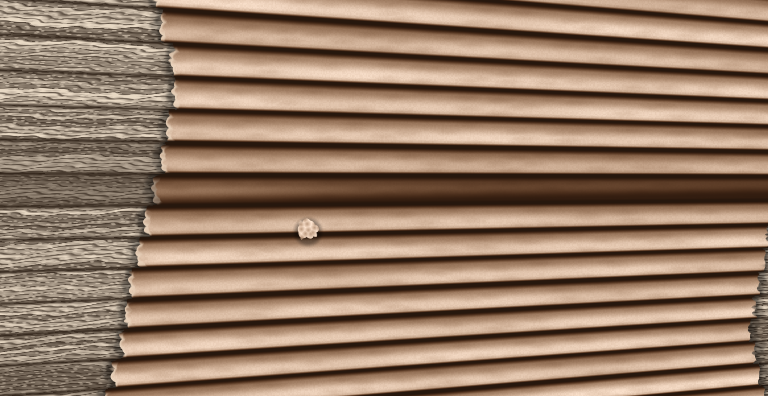
Give the GLSL for this texture, as a Shadertoy shader.

```glsl
// A stack of folded cardboard sheets seen at an angle, with frayed layered ends on the left.

float hash(vec2 p) {
    vec3 q = fract(vec3(p.xyx) * 0.1031);
    q += dot(q, q.yzx + 33.33);
    return fract((q.x + q.y) * q.z);
}

// Cellular noise: distance to the nearest jittered point
float cells(vec2 p) {
    vec2 cell = floor(p);
    float nearest = 1.0;
    for (int j = -1; j <= 1; j++)
        for (int i = -1; i <= 1; i++) {
            vec2 c = cell + vec2(i, j);
            vec2 point = c + vec2(hash(c), hash(c + 71.7));
            nearest = min(nearest, length(p - point));
        }
    return nearest;
}

// Cardboard colour from deep shadow (0) to lit paper (1)
vec3 cardboard(float tone) {
    vec3 curve = pow(vec3(clamp(tone, 0.0, 1.1)), vec3(1.0, 1.23, 1.45));
    return mix(vec3(0.15, 0.09, 0.05), vec3(0.91, 0.80, 0.71), curve);
}

// Stack coordinate: whole numbers are the gaps, which converge to the right
float stackDepth(vec2 p) {
    vec3 fan = mix(vec3(0.519, 0.0795, 0.00063), vec3(0.505, 0.0614, 0.00038), (p.x - 0.379) / 1.56);
    float root = sqrt(max(fan.y * fan.y - 4.0 * fan.z * (p.y - fan.x), 0.0));
    return (fan.y - root) / (2.0 * fan.z);
}

// Long rounded face of a sheet; f runs from its top (0) to its bottom (1)
vec3 sheetFace(vec2 p, float id, float f) {
    float gap = 0.03 + 0.05 * hash(vec2(id + 40.0, 3.0));
    float tone = 0.58 * smoothstep(gap, gap + 0.22, f) + 0.40 * smoothstep(0.2, 0.68, f);
    tone *= 1.0 - 0.12 * smoothstep(0.78, 0.9, f);
    tone *= 1.0 - smoothstep(0.88, 0.99, f);
    tone *= 0.93 + 0.13 * hash(vec2(id + 20.0, 9.0));
    tone *= 1.0 + 0.03 * sin(p.x * 5.0 + id * 2.3) + 0.02 * sin(p.x * 13.0 + id * 4.1);

    // One sheet lies in shade, deepest at its lower right
    if (id == 0.0) {
        tone *= mix(0.68, 0.46, smoothstep(0.4, 1.3, p.x));
        tone *= 1.0 - 0.85 * smoothstep(0.4, 0.95, f + 0.15 * (p.x - 0.9));
    }
    if (id == -1.0) tone *= 0.9;

    // Fine grain and slight smudges along the sheet
    tone += 0.04 * (hash(floor(p * 300.0)) - 0.5) * tone;
    tone -= 0.07 * tone * smoothstep(0.5, 0.0, cells(p * vec2(9.0, 35.0)));
    return cardboard(tone);
}

// Cut end of a sheet: thin wavy layers with torn pale fibres
vec3 layeredEnd(vec2 p, float id, float f) {
    float wave = 0.35 * sin(p.x * 17.0 + id * 2.1) + 0.22 * sin(p.x * 41.0 + id * 5.0 + f * 9.0)
               + 0.14 * sin(p.x * 97.0 + f * 21.0);
    float s = f * (7.0 + 2.0 * hash(vec2(id + 30.0, 1.0))) + wave;
    float layer = floor(s);
    float lf = fract(s);
    float tone = mix(0.42, 1.0, hash(vec2(layer + 12.0, id + 50.0)));

    float groove = 0.15 + 0.35 * hash(vec2(layer + 60.0, id + 15.0));
    float crack = smoothstep(0.0, groove, lf) * (1.0 - smoothstep(0.8, 1.0, lf));
    tone *= mix(0.42, 1.0, crack);
    tone *= 0.78 + 0.45 * cells(p * vec2(30.0, 150.0) + id);

    float fibres = 1.0 - smoothstep(0.12, 0.3, cells(p * vec2(38.0, 120.0) + id * 7.0));
    tone = mix(tone, 1.0, 0.55 * fibres);
    tone *= smoothstep(-0.04, 0.13, f) * (1.0 - 0.7 * smoothstep(0.9, 1.0, f));

    // Bundles differ in brightness, darkest beside the shaded sheet
    tone *= 1.0 - 0.45 * exp(-(id + 0.3) * (id + 0.3)) - 0.2 * smoothstep(3.5, 6.0, id);
    return mix(vec3(0.17, 0.12, 0.08), vec3(0.91, 0.85, 0.77), clamp(tone, 0.0, 1.0));
}

void mainImage(out vec4 fragColor, in vec2 fragCoord) {
    // Canvas heights, measured down from the top left
    vec2 p = vec2(fragCoord.x, iResolution.y - fragCoord.y) / iResolution.y;
    float px = 1.0 / iResolution.y;

    float depth = stackDepth(p);
    float id = floor(depth) + 1.0;
    float f = fract(depth);

    // Ragged left and right borders of the long faces
    float tear = 0.016 * (cells(p * 55.0) - 0.45);
    float leftEdge = 0.442 - 0.0177 * abs(id + 3.2) + 0.012 * (hash(vec2(id + 9.0, 5.0)) - 0.5);
    leftEdge += tear + 0.010 * (2.0 * f - 1.0) * (2.0 * f - 1.0);
    float rightEdge = 1.894 + 0.0114 * abs(id - 6.0) + tear;
    float inside = min(p.x - leftEdge, rightEdge - p.x);

    vec3 face = sheetFace(p, id, f);
    float rim = smoothstep(0.014, 0.003, p.x - leftEdge) * smoothstep(0.08, 0.3, f) * smoothstep(1.0, 0.88, f);
    face = mix(face, vec3(0.92, 0.84, 0.75) * (id == 0.0 ? 0.7 : 1.0), 0.75 * rim);

    vec3 ends = layeredEnd(p, id, f);
    ends *= 1.0 - 0.45 * smoothstep(-0.03, 0.0, inside);
    vec3 color = mix(ends, face, smoothstep(-px, px, inside));

    // Torn chip stuck to the lower edge of one sheet
    vec2 q = p - vec2(0.774, 0.578);
    float chip = length(q * vec2(0.9, 1.15)) + 0.018 * (cells(p * 48.0) - 0.4);
    color *= 1.0 - 0.35 * smoothstep(0.042, 0.026, length(q - vec2(0.004, 0.008)));
    vec3 chipColor = cardboard(0.78 + 0.45 * cells(p * 70.0) - 6.0 * max(q.y - 0.012, 0.0));
    color = mix(color, chipColor, 1.0 - smoothstep(0.026 - px, 0.026 + px, chip));

    fragColor = vec4(color, 1.0);
}
```
